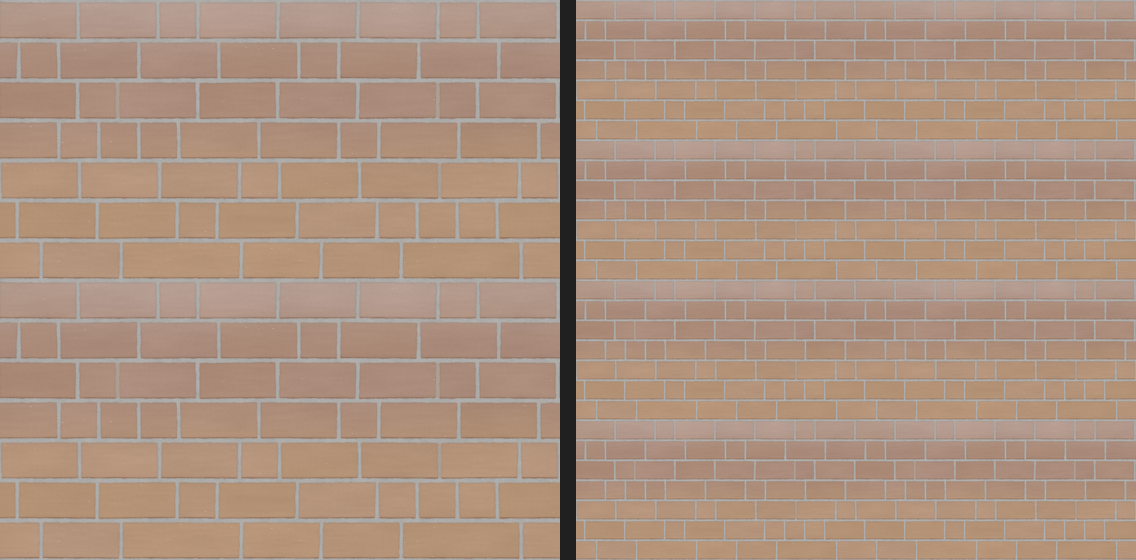
Left, the tile; right, the same tile 2 across and 2 down.
Reproduce this texture procedurally as a three.js fragment shader.

```glsl
// Brick wall: fourteen courses of rose to orange bricks, headers among stretchers, in grey mortar.
varying vec2 vUv;

float hash(vec2 p) {
  p = fract(p * vec2(0.1031, 0.1137));
  p += dot(p, p.yx + 33.33);
  return fract((p.x + p.y) * p.x * 47.0);
}

// Value noise that wraps every 14 by 7 brick units; scale must be whole.
float noise(vec2 p, vec2 scale) {
  p *= scale;
  vec2 i = floor(p), f = fract(p), wrap = vec2(14.0, 7.0) * scale;
  f = f * f * (3.0 - 2.0 * f);
  vec2 a = mod(i, wrap), b = mod(i + 1.0, wrap);
  return mix(mix(hash(a), hash(vec2(b.x, a.y)), f.x),
             mix(hash(vec2(a.x, b.y)), hash(b), f.x), f.y);
}

// Where the header brick of each course begins.
float headerStart(float row) {
  if (row < 0.5) return 3.95;
  if (row < 1.5) return 0.47;
  if (row < 2.5) return 1.94;
  if (row < 3.5) return 1.47;
  if (row < 4.5) return 5.99;
  if (row < 5.5) return 4.43;
  return 3.03;
}

// Left and right end of the brick at x, within a run of seven units.
vec2 brickSpan(float x, float row, float run) {
  if (row == 6.0 && x < 3.0) return vec2(0.0, 3.0);
  if (row == 2.0 && run == 1.0 && x < 3.0) return x < 2.0 ? vec2(0.0, 2.0) : vec2(2.0, 3.0);
  if (x < 1.0) return vec2(0.0, 1.0);
  float left = 1.0 + 2.0 * floor((x - 1.0) * 0.5);
  bool halved = run == 0.0 && ((row == 3.0 && left == 1.0) || (row == 5.0 && left == 5.0));
  if (halved) return vec2(left, left + 1.0) + step(left + 1.0, x);
  return vec2(left, left + 2.0);
}

// Small pale nicks, scattered one per grid cell at most.
float nicks(vec2 p) {
  vec2 g = p * 3.0, id = mod(floor(g), vec2(42.0, 21.0));
  vec2 c = fract(g) - 0.3 - 0.4 * vec2(hash(id + 5.0), hash(id + 19.0));
  c.x += c.y * (hash(id + 31.0) - 0.5);
  float size = 0.04 + 0.1 * hash(id + 47.0);
  return step(0.92, hash(id + 71.0)) * (1.0 - smoothstep(0.3, 1.0, length(c / vec2(size, 0.06))));
}

void main() {
  // Brick units, counted downward from the top.
  vec2 p = vec2(vUv.x, 1.0 - vUv.y) * 14.0 - vec2(0.0, 0.014);
  float row = mod(floor(p.y), 7.0), v = mod(p.y, 7.0);
  float along = p.x - headerStart(row);
  float run = mod(floor(along / 7.0), 2.0), x = mod(along, 7.0);
  vec2 span = brickSpan(x, row, run);
  vec2 id = vec2(floor(span.x + 7.0 * run + 0.5), row);
  float tone = hash(id + 3.0), tint = hash(id + 37.0);

  // Slightly tilted brick outline with worn edges.
  vec2 c = vec2(x - 0.5 * (span.x + span.y), fract(p.y) - 0.5);
  c.y += c.x * (hash(id + 59.0) - 0.5) * 0.022;
  c.x += c.y * (hash(id + 83.0) - 0.5) * 0.04;
  vec2 halfSize = vec2(0.5 * (span.y - span.x) - 0.05, 0.443);
  vec2 q = abs(c) - halfSize + 0.025;
  float d = length(max(q, 0.0)) + min(max(q.x, q.y), 0.0) - 0.025;
  d += 0.018 * (noise(p, vec2(9.0)) - 0.5) + 0.012 * (noise(p, vec2(23.0)) - 0.5);
  float brickMask = 1.0 - smoothstep(-0.018, 0.018, d);

  // Fired clay: pale, rose, then orange down the courses.
  vec3 clay = mix(vec3(0.67, 0.545, 0.477), vec3(0.71, 0.58, 0.475), smoothstep(2.6, 4.6, v));
  clay = mix(clay, vec3(0.71, 0.61, 0.56), 1.0 - smoothstep(0.2, 1.7, v));
  clay *= 0.985 + 0.03 * tone;
  clay += (tint - 0.5) * vec3(0.0, 0.008, 0.025);
  float cloud = noise(p, vec2(1.0, 2.0)) - 0.5;
  float streak = noise(p, vec2(2.0, 16.0)) - 0.5;
  float grain = noise(p, vec2(30.0)) - 0.5;
  clay += 0.022 * cloud + 0.014 * streak + 0.012 * grain;
  clay = mix(clay, vec3(0.77, 0.70, 0.65), 0.55 * nicks(p));

  // Dark lower lip and a soft darkening at the rim.
  float lip = smoothstep(halfSize.y - 0.055, halfSize.y - 0.005, c.y);
  clay = mix(clay, vec3(0.56, 0.42, 0.34), lip * (0.35 + 0.45 * noise(p, vec2(4.0, 2.0))));
  clay *= 1.0 - 0.035 * smoothstep(-0.05, 0.0, d);

  // Mortar, with a few joints stained by clay.
  vec3 mortar = vec3(0.68, 0.67, 0.66) + 0.025 * grain + 0.025 * (noise(p, vec2(5.0)) - 0.5);
  mortar *= 1.0 - 0.07 * (1.0 - smoothstep(0.0, 0.035, d));
  float stainX = row == 2.0 ? min(abs(p.x - 2.94), abs(p.x - 10.94)) : abs(p.x - 10.99);
  float stained = (row == 2.0 || row == 4.0) ? 1.0 - smoothstep(0.08, 0.14, stainX) : 0.0;
  stained *= 1.0 - smoothstep(0.41, 0.45, abs(c.y));
  mortar = mix(mortar, vec3(0.67, 0.59, 0.53), 0.65 * stained);

  gl_FragColor = vec4(mix(mortar, clay, brickMask), 1.0);
}
```
